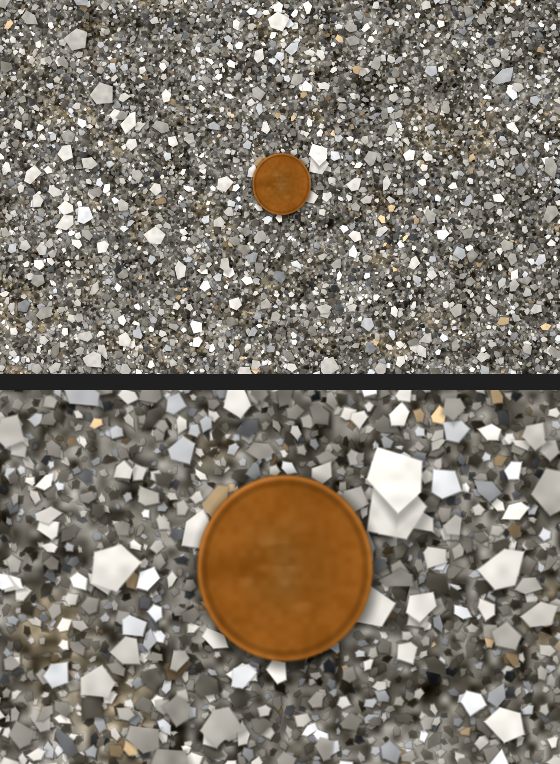
Top: the whole. Bottom: its middle third, enlarged.
Give the GLSL for this texture, as a Shadertoy shader.

```glsl
// Coarse speckled granite grit with a worn copper disc lying at its centre.

float hash(vec2 p) {
    vec3 q = fract(vec3(p.xyx) * 0.1031);
    q += dot(q, q.yzx + 33.33);
    return fract((q.x + q.y) * q.z);
}

float noise(vec2 p) {
    vec2 i = floor(p), f = fract(p);
    f = f * f * (3.0 - 2.0 * f);
    return mix(mix(hash(i), hash(i + vec2(1, 0)), f.x),
               mix(hash(i + vec2(0, 1)), hash(i + vec2(1, 1)), f.x), f.y);
}

// Warm grey of the stone at a given lightness
vec3 stone(float tone) {
    return vec3(tone + 0.016, tone, tone - 0.036);
}

// Distance to an irregular, slightly stretched convex chip
float chip(vec2 q, float radius, vec2 id) {
    float turn = 6.2832 * hash(id + 3.7);
    float c = cos(turn), s = sin(turn);
    q = mat2(c, -s, s, c) * q;
    q.y *= 1.0 + 0.65 * hash(id + 8.1);
    float d = -1.0;
    for (int k = 0; k < 5; k++) {
        float h = hash(id + 17.3 * float(k + 1));
        float a = 1.2566 * (float(k) + 0.5 * h);
        d = max(d, dot(q, vec2(cos(a), sin(a))) - radius * (0.75 + 0.4 * h));
    }
    return d;
}

// Paint one size of scattered chips over the colour below
vec3 grains(vec3 col, vec2 p, float cells, float cover, vec2 tones, float seed) {
    vec2 g = p * cells + seed, cell = floor(g);
    float soft = cells * max(0.0016, 0.6 / iResolution.y);
    for (int y = -1; y <= 1; y++)
    for (int x = -1; x <= 1; x++) {
        vec2 id = cell + vec2(x, y);
        vec2 key = id + seed * 5.0;
        if (hash(key) > cover) continue;
        vec2 q = g - id - 0.1 - 0.8 * vec2(hash(key + 1.3), hash(key + 2.9));
        float d = chip(q, mix(0.23, 0.43, hash(key + 5.5)), key);

        // Lightness, facet shading and an occasional cool or tan tint
        float tone = mix(tones.x, tones.y, hash(key + 6.7));
        tone += 0.12 * (noise(p * 95.0 + seed) - 0.5) + 0.1 * dot(q, vec2(-0.5, 0.8));
        vec3 paint = stone(tone);
        float tint = hash(key + 9.4);
        paint += vec3(-0.02, 0.0, 0.045) * step(0.78, tint);
        paint *= mix(vec3(1), vec3(0.98, 0.86, 0.69), step(tint, 0.035));

        // Dark crevice below the chip, then the chip itself
        float crevice = smoothstep(0.14, -0.02, d + 0.12 * dot(q, vec2(-0.7, 0.9)));
        col *= 1.0 - 0.28 * crevice;
        col = mix(col, paint, smoothstep(soft, -soft, d));
    }
    return col;
}

vec3 gravel(vec2 p) {
    float clump = noise(p * 17.0) - 0.5;
    float fine = 0.6 * noise(p * 115.0) + 0.4 * noise(p * 60.0 + 9.0);
    vec3 col = stone(0.41 + 0.75 * (fine - 0.5) + 0.18 * clump);
    col *= mix(vec3(1), vec3(1.06, 0.99, 0.86), smoothstep(0.6, 0.9, noise(p * 13.0 + 40.0)));
    float shift = 0.18 * clump;
    col = grains(col, p, 92.0, 0.9, vec2(0.14, 0.82) + shift, 11.0);
    col = grains(col, p, 60.0, 0.75, vec2(0.16, 0.98) + shift, 23.0);
    col = grains(col, p, 40.0, 0.55, vec2(0.24, 1.06), 37.0);
    col = grains(col, p, 25.0, 0.30, vec2(0.52, 1.06), 51.0);
    return grains(col, p, 15.5, 0.12, vec2(0.62, 1.02), 67.0);
}

// Worn copper disc with a thin rim and vague, rubbed relief
vec3 disc(vec3 col, vec2 q) {
    float radius = 0.083;
    q.x *= 1.06;
    float r = length(q), edge = max(0.002, 0.8 / iResolution.y);
    col *= 1.0 - 0.5 * smoothstep(0.012, -0.004, length(q - vec2(0.002, -0.003)) - radius);

    float wear = noise(q * 42.0 + 5.0);
    float relief = noise(q * vec2(48, 85) + 20.0);
    vec3 copper = mix(vec3(0.50, 0.29, 0.08), vec3(0.60, 0.36, 0.12), wear);
    float middle = smoothstep(0.058, 0.01, r);
    copper = mix(copper, vec3(0.43, 0.30, 0.13), 0.65 * middle * wear);
    copper += 0.13 * middle * smoothstep(0.55, 0.9, relief);
    copper += 0.04 * (noise(q * 150.0) - 0.5);

    // Rim: dark groove inside a pale upper edge
    copper *= 1.0 - 0.16 * smoothstep(0.005, 0.0, abs(r - radius + 0.007));
    float lit = 0.6 + 0.4 * dot(q / radius, vec2(-0.5, 0.8));
    copper += vec3(0.15, 0.11, 0.09) * lit * smoothstep(0.004, 0.0, abs(r - radius + 0.002));
    return mix(col, copper, smoothstep(edge, -edge, r - radius));
}

void mainImage(out vec4 fragColor, in vec2 fragCoord) {
    vec2 p = fragCoord / iResolution.y;
    vec2 centre = vec2(0.503 * iResolution.x / iResolution.y, 0.508);
    vec3 col = disc(gravel(p), p - centre);
    fragColor = vec4(clamp(col, 0.0, 1.0), 1.0);
}
```
